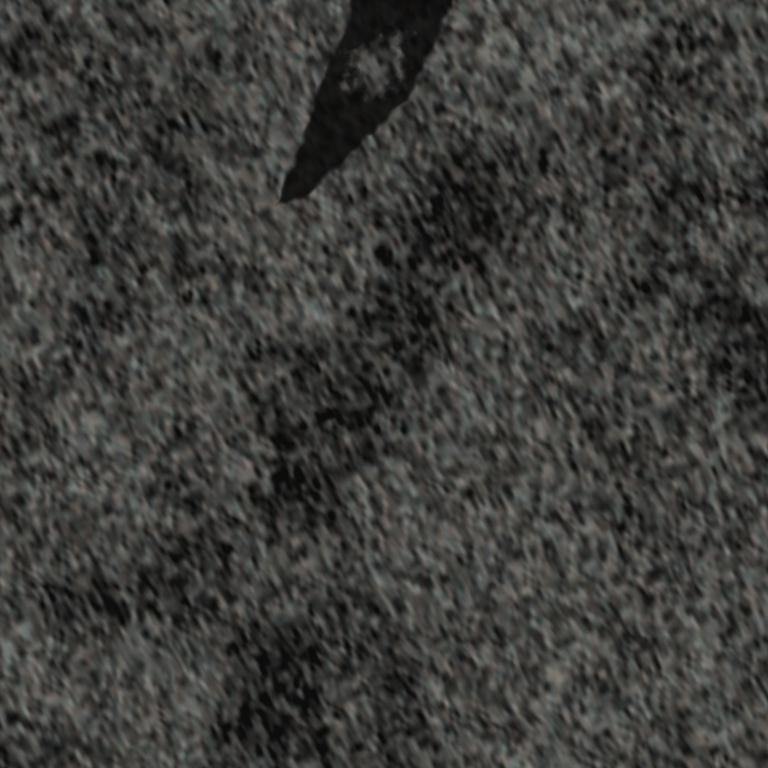
A WebGL 2 fragment shader for this texture:

```glsl
#version 300 es
precision highp float;
// Dark grey stone with slanted streaky grain, sooty blotches and a sharp shadow wedge.
uniform vec2 u_resolution;
out vec4 fragColor;

const vec3 STONE_TINT = vec3(1.0, 1.0, 0.955);
const float STONE_LEVEL = 0.288;
const float SOOT_DEPTH = 0.152;
const float GRAIN_CONTRAST = 0.45;
const float GRAIN_SLANT = 0.42;
const float SHADOW_LEVEL = 0.075;

float hash(vec2 cell, float seed) {
    vec3 q = fract(vec3(cell.xyx + seed * 17.3) * vec3(0.1031, 0.1030, 0.0973));
    q += dot(q, q.yzx + 33.33);
    return fract((q.x + q.y) * q.z);
}

float valueNoise(vec2 p, float seed) {
    vec2 cell = floor(p);
    vec2 f = fract(p);
    f = f * f * (3.0 - 2.0 * f);
    float low = mix(hash(cell, seed), hash(cell + vec2(1, 0), seed), f.x);
    float high = mix(hash(cell + vec2(0, 1), seed), hash(cell + vec2(1, 1), seed), f.x);
    return mix(low, high, f.y);
}

float fbm(vec2 p, float seed) {
    float sum = 0.0;
    float weight = 0.5;
    for (int i = 0; i < 4; i++) {
        sum += weight * valueNoise(p, seed + float(i));
        p = mat2(1.6, 1.2, -1.2, 1.6) * p + 3.7;
        weight *= 0.5;
    }
    return sum / 0.9375;
}

// Turns coordinates so that the new vertical axis leans left by the angle
mat2 slant(float angle) {
    float c = cos(angle), s = sin(angle);
    return mat2(c, -s, s, c);
}

float spot(vec2 p, vec2 centre, float radius) {
    vec2 d = (p - centre) / radius;
    return exp(-dot(d, d));
}

// Signed distance to the line a-b, positive on its left
float leftOf(vec2 p, vec2 a, vec2 b) {
    vec2 along = normalize(b - a);
    return dot(p - a, vec2(-along.y, along.x));
}

// Elongated grains, stretched along the steep slant
float streakGrain(vec2 p) {
    vec2 warp = vec2(valueNoise(p * 23.0, 2.0), valueNoise(p * 23.0, 3.0)) - 0.5;
    vec2 q = p + warp * 0.007 + 2.0;
    float coarse = valueNoise(slant(GRAIN_SLANT) * q * vec2(125.0, 66.0), 5.0);
    float fine = valueNoise(slant(GRAIN_SLANT + 0.12) * q * vec2(185.0, 100.0), 6.0);
    return 0.6 * coarse + 0.4 * fine - 0.5;
}

// Ragged diagonal band of soot with a few outlying patches
float sootAmount(vec2 p) {
    float offset = (p.x - 0.29 - 0.41 * p.y) / 0.065;
    float band = exp(-offset * offset) * smoothstep(0.88, 0.7, p.y);
    float patches = spot(p, vec2(0.76, 0.79), 0.06)
                  + 0.7 * spot(p, vec2(0.55, 0.68), 0.08)
                  + 0.7 * spot(p, vec2(0.33, 0.08), 0.07)
                  + 0.6 * spot(p, vec2(0.03, 0.95), 0.06)
                  + 0.5 * spot(p, vec2(0.26, 0.85), 0.06)
                  + 0.5 * spot(p, vec2(0.13, 0.2), 0.05)
                  + 0.5 * spot(p, vec2(0.95, 0.52), 0.08);
    float cloud = 0.6 * fbm(p * 8.0 + 4.0, 11.0) + 0.4 * fbm(p * 24.0, 15.0);
    return smoothstep(0.39, 0.84, cloud + 0.2 * band + 0.24 * patches);
}

// Wedge with a straight left edge, a bent right edge and a pale gap inside
float shadowWedge(vec2 p) {
    vec2 tip = vec2(0.365, 0.738);
    vec2 heel = vec2(0.395, 0.742);
    vec2 bend = vec2(0.53, 0.87);
    float inside = leftOf(p, vec2(0.46, 1.0), tip);
    inside = min(inside, leftOf(p, tip, heel));
    inside = min(inside, leftOf(p, heel, bend));
    inside = min(inside, leftOf(p, bend, vec2(0.58, 0.98)));
    inside += (valueNoise(p * 70.0, 21.0) - 0.5) * 0.008;
    float gap = spot(p, vec2(0.488, 0.915), 0.05) + 1.1 * (fbm(p * 45.0, 23.0) - 0.5);
    return smoothstep(-0.004, 0.004, inside) * (1.0 - 0.8 * smoothstep(0.35, 0.75, gap));
}

void main() {
    vec2 p = gl_FragCoord.xy / u_resolution.y;
    float grain = streakGrain(p);

    // Brightness of the stone
    float level = STONE_LEVEL + GRAIN_CONTRAST * grain - SOOT_DEPTH * sootAmount(p);
    level = mix(level, SHADOW_LEVEL + 0.08 * grain, shadowWedge(p));
    level = max(level, 0.06 + 0.04 * grain);

    // Faint red and teal flecks
    vec2 q = slant(GRAIN_SLANT) * p + 5.0;
    float warmth = valueNoise(q * vec2(130.0, 70.0), 31.0) - 0.5;
    float green = valueNoise(q * vec2(120.0, 80.0), 32.0) - 0.5;
    vec3 fleck = vec3(warmth, 0.3 * green - 0.3 * warmth, -0.6 * warmth);
    fragColor = vec4(level * (STONE_TINT + 0.12 * fleck), 1.0);
}
```
